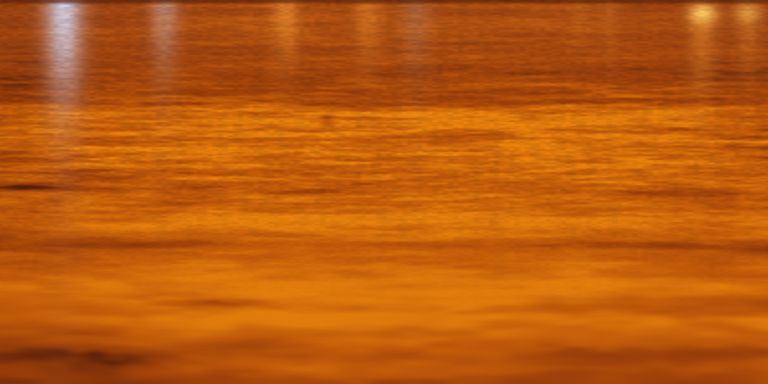
A WebGL 2 fragment shader for this texture:

```glsl
#version 300 es
precision highp float;
// Polished wooden table top seen at a low angle, with soft lamp reflections.
// Stretched value noise makes the grain, broad bands and marks set its tone,
// and vertical glows are added along the far edge.
uniform vec2 u_resolution;
out vec4 fragColor;

// Wood colours
const vec3 SHADOW = vec3(0.34, 0.12, 0.04);
const vec3 DARK = vec3(0.61, 0.245, 0.035);
const vec3 MID = vec3(0.745, 0.345, 0.035);
const vec3 LIGHT = vec3(0.88, 0.485, 0.045);
// Reflection colours
const vec3 COOL = vec3(0.82, 0.81, 0.91);
const vec3 WARM = vec3(0.98, 0.62, 0.22);
const vec3 GOLD = vec3(1.0, 0.82, 0.42);
// Grain
const float FINE_GRAIN = 1.25;
const float BROAD_GRAIN = 0.50;
const float SOFT_GRAIN = 0.42;
const float SPECKLE = 0.07;
const float FOCUS_Y = 0.62;
const float PLANK_EDGE = 0.724;

// Tone bands: height, half thickness, amount
const int BAND_COUNT = 10;
const vec3 BANDS[BAND_COUNT] = vec3[](
  vec3(0.690, 0.026, 0.26), vec3(0.610, 0.020, 0.12),
  vec3(0.505, 0.016, -0.20), vec3(0.425, 0.035, 0.24),
  vec3(0.362, 0.014, -0.34), vec3(0.250, 0.032, 0.34),
  vec3(0.165, 0.024, 0.20), vec3(0.075, 0.028, -0.30),
  vec3(0.000, 0.045, -0.36), vec3(0.800, 0.030, -0.12));

// Dark marks: centre, half size
const int MARK_COUNT = 4;
const vec4 MARKS[MARK_COUNT] = vec4[](
  vec4(0.426, 0.688, 0.010, 0.018), vec4(0.285, 0.210, 0.055, 0.013),
  vec4(0.030, 0.513, 0.050, 0.010), vec4(0.130, 0.065, 0.080, 0.028));

// Reflections: x, half width, length, strength
const int COOL_COUNT = 3;
const vec4 COOL_GLOWS[COOL_COUNT] = vec4[](
  vec4(0.083, 0.024, 0.22, 0.95), vec4(0.214, 0.018, 0.16, 0.40),
  vec4(0.542, 0.020, 0.17, 0.16));
const int WARM_COUNT = 6;
const vec4 WARM_GLOWS[WARM_COUNT] = vec4[](
  vec4(0.372, 0.017, 0.13, 0.55), vec4(0.479, 0.017, 0.14, 0.38),
  vec4(0.755, 0.014, 0.13, 0.15), vec4(0.792, 0.014, 0.13, 0.18),
  vec4(0.915, 0.018, 0.19, 0.52), vec4(0.974, 0.018, 0.15, 0.38));

float hash(vec2 p) {
  return fract(sin(dot(p, vec2(127.1, 311.7))) * 43758.5453);
}

float noise(vec2 p) {
  vec2 i = floor(p), f = fract(p);
  f = f * f * (3.0 - 2.0 * f);
  return mix(mix(hash(i), hash(i + vec2(1, 0)), f.x),
             mix(hash(i + vec2(0, 1)), hash(i + vec2(1, 1)), f.x), f.y);
}

float bell(float d) { return exp(-d * d); }

// Grain tone, centred on zero: thin lines in focus, wide soft mottling nearby
float grain(vec2 uv, float y) {
  float depth = y * (22.0 + 26.0 * y);
  float broad = noise(vec2(uv.x * 3.5, depth * 0.7)) * 0.5
              + noise(vec2(uv.x * 8.0 + 7.0, depth * 1.2)) * 0.5 - 0.5;
  float soft = noise(vec2(uv.x * 15.0 + 11.0, depth * 1.5)) * 0.55
             + noise(vec2(uv.x * 28.0 + 5.0, depth * 2.4)) * 0.45 - 0.5;
  float fine = noise(vec2(uv.x * 7.0, y * 95.0)) * 0.36
             + noise(vec2(uv.x * 17.0 + 3.0, y * 130.0)) * 0.34
             + noise(vec2(uv.x * 42.0, y * 185.0)) * 0.30 - 0.5;
  float focus = 0.06 + 0.94 * bell((y - FOCUS_Y) / 0.22);
  float far = 1.0 - 0.4 * smoothstep(0.72, 0.9, y);
  return (broad * BROAD_GRAIN + soft * SOFT_GRAIN) * far + fine * focus * FINE_GRAIN;
}

float woodTone(vec2 uv) {
  float y = uv.y + 0.010 * (noise(vec2(uv.x * 4.0, uv.y * 5.0)) - 0.5);
  float tone = 0.65 + grain(uv, y);
  for (int i = 0; i < BAND_COUNT; i++) {
    float strength = 0.65 + 0.7 * noise(vec2(uv.x * 5.0, float(i) * 9.0));
    tone += BANDS[i].z * strength * bell((y - BANDS[i].x) / BANDS[i].y);
  }
  // The far plank is darker; the side edges fall off gently
  tone -= 0.42 * smoothstep(PLANK_EDGE - 0.008, PLANK_EDGE + 0.014, uv.y);
  tone -= 0.32 * bell(uv.x / 0.18) * (1.0 - 0.5 * uv.y);
  tone -= 0.16 * smoothstep(0.75, 1.0, uv.x);
  tone += 0.10 * bell((uv.x - 0.55) / 0.25) * bell((uv.y - 0.45) / 0.3);
  for (int i = 0; i < MARK_COUNT; i++) {
    vec2 d = (uv - MARKS[i].xy) / MARKS[i].zw;
    tone -= 0.55 * exp(-dot(d, d)) * (0.5 + 0.8 * noise(uv * vec2(40.0, 60.0)));
  }
  return tone;
}

// Column of reflected light fading towards the viewer
float glow(vec2 uv, vec4 g) {
  float drop = max(0.985 - uv.y, 0.0) / g.z;
  return g.w * bell((uv.x - g.x) / g.y) * (0.80 * bell(drop) + 0.20 * exp(-drop * 0.75));
}

void main() {
  vec2 uv = gl_FragCoord.xy / u_resolution;
  float tone = woodTone(uv);
  vec3 color = mix(SHADOW, DARK, smoothstep(-0.65, 0.15, tone));
  color = mix(color, MID, smoothstep(0.05, 0.58, tone));
  color = mix(color, LIGHT, smoothstep(0.48, 1.08, tone));

  // Hazy sheen, then lamp reflections
  color += vec3(0.0, 0.015, 0.03) * smoothstep(0.7, 1.0, uv.y);
  float shimmer = 0.88 + 0.18 * noise(uv * vec2(60.0, 130.0));
  for (int i = 0; i < WARM_COUNT; i++) color = mix(color, WARM, glow(uv, WARM_GLOWS[i]) * shimmer);
  for (int i = 0; i < COOL_COUNT; i++) color = mix(color, COOL, glow(uv, COOL_GLOWS[i]) * shimmer);
  vec2 spot = (uv - vec2(0.915, 0.963)) / vec2(0.017, 0.024);
  vec2 sideSpot = (uv - vec2(0.974, 0.965)) / vec2(0.017, 0.024);
  color = mix(color, GOLD, 0.8 * exp(-dot(spot, spot)) + 0.38 * exp(-dot(sideSpot, sideSpot)));

  // Dark far rim and fine surface speckle
  color = mix(color, SHADOW, 0.7 * smoothstep(0.984, 0.998, uv.y));
  float speckle = noise(uv * vec2(150.0, 200.0)) - 0.5;
  color *= 1.0 + SPECKLE * 2.0 * speckle * smoothstep(0.1, 0.6, uv.y);
  fragColor = vec4(clamp(color, 0.0, 1.0), 1.0);
}
```
